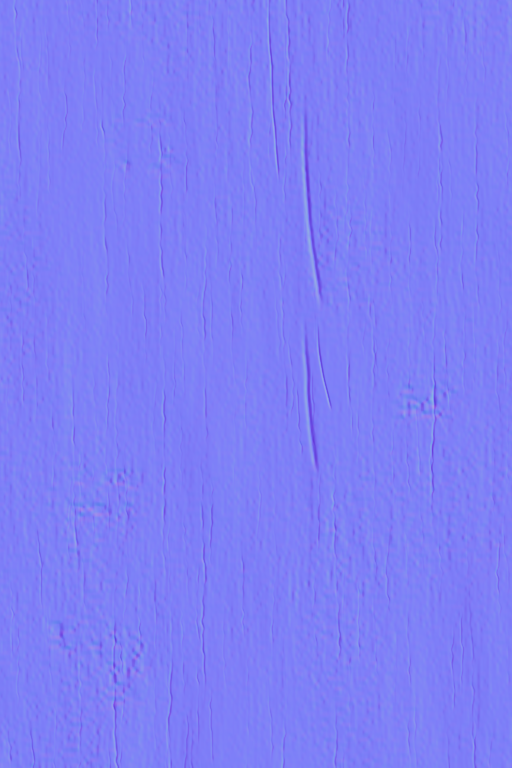
Give the GLSL for this texture map, as a Shadertoy shader.

```glsl
// Normal map of old painted wood: fine vertical grain, cracks and long gouges.

const vec3  FLAT_COLOR    = vec3(0.495, 0.499, 0.974);
const float BLUE_FALLOFF  = 0.42;    // blue lost per unit of slope
const float CROSS_TILT    = 0.30;    // share of the sideways slope shown in red
const float SLOPE_STEP    = 0.0007;  // sampling distance for the slope
const float FIBRE_SLOPE   = 0.030;
const float GRAIN_SLOPE   = 0.032;
const float ROUGH_SLOPE   = 0.120;
const float SWELL_SLOPE   = 0.016;
const float BROAD_SLOPE   = 0.016;
const float CRACK_SLOPE   = 0.170;
const float HAIR_SLOPE    = 0.110;
const float GOUGE_SLOPE   = 0.210;

// Main gouges: top x, top y, sideways drift, length
const int GOUGE_COUNT = 4;
const vec4 GOUGES[GOUGE_COUNT] = vec4[](
    vec4(0.394, 0.900, 0.023, 0.300),
    vec4(0.396, 0.610, 0.016, 0.225),
    vec4(0.412, 0.595, 0.019, 0.130),
    vec4(0.349, 1.060, 0.014, 0.300));
const float GOUGE_WIDTHS[GOUGE_COUNT] = float[](0.0032, 0.0031, 0.0015, 0.0015);

// Flaking spots: centre x, centre y, radius
const int SPOT_COUNT = 5;
const vec3 SPOTS[SPOT_COUNT] = vec3[](
    vec3(0.088, 0.175, 0.034), vec3(0.140, 0.350, 0.065), vec3(0.555, 0.480, 0.055),
    vec3(0.190, 0.810, 0.060), vec3(0.160, 0.130, 0.070));

float hash(vec2 p) {
    vec3 q = fract(vec3(p.xyx) * 0.1031);
    q += dot(q, q.yzx + 33.33);
    return fract((q.x + q.y) * q.z);
}

float noise(vec2 p) {
    vec2 cell = floor(p), f = fract(p);
    f = f * f * (3.0 - 2.0 * f);
    return mix(mix(hash(cell), hash(cell + vec2(1, 0)), f.x),
               mix(hash(cell + vec2(0, 1)), hash(cell + vec2(1, 1)), f.x), f.y);
}

// Noise relief whose steepness does not depend on its frequency
float relief(vec2 p, vec2 freq) {
    return noise(p * freq) / freq.x;
}

float ridge(float dist, float width) {
    return width * exp(-dist * dist / (width * width));
}

// Scattered wavering vertical cracks, one at most per cell
float cracks(vec2 p, float columns, float len, float width, float density, float seed) {
    float sum = 0.0;
    float column = floor(p.x * columns);
    for (int i = -1; i <= 1; i++) {
        float id = column + float(i);
        float along = p.y / len + 9.0 * hash(vec2(id, seed));
        vec2 cell = vec2(id + seed * 7.0, floor(along));
        float t = fract(along);
        float present = step(hash(cell + 3.7), density) * mix(0.3, 1.0, hash(cell + 8.1));
        float taper = smoothstep(0.0, 0.2, t) * (1.0 - smoothstep(0.7, 1.0, t));
        float waver = (noise(vec2(p.y * 20.0, id + seed)) - 0.5) * 0.005
                    + (noise(vec2(p.y * 110.0, id - seed)) - 0.5) * 0.0026;
        float lean = (hash(cell + 5.3) - 0.3) * -0.06 * len * (t - 0.5);
        float center = (id + 0.2 + 0.6 * hash(cell)) / columns + waver + lean;
        float broken = smoothstep(0.05, 0.8, noise(vec2(p.y * 60.0, id)));
        sum += ridge(p.x - center, width) * present * taper * mix(0.25, 1.0, broken);
    }
    return sum;
}

float gouges(vec2 p) {
    float sum = 0.0;
    for (int i = 0; i < GOUGE_COUNT; i++) {
        vec4 g = GOUGES[i];
        float t = (g.y - p.y) / g.w;
        float taper = smoothstep(0.0, 0.45, t) * (1.0 - smoothstep(0.9, 1.02, t));
        float waver = (noise(vec2(p.y * 35.0, float(i))) - 0.5) * 0.002;
        sum += ridge(p.x - g.x - g.z * t * t - waver, GOUGE_WIDTHS[i]) * taper;
    }
    return sum;
}

// Where the paint flakes: ragged spots plus faint random patches
float roughness(vec2 p) {
    float mask = 0.3 * smoothstep(0.5, 0.85, noise(p * vec2(9.0, 6.0) + 4.0));
    float ragged = smoothstep(0.35, 0.8, noise(p * vec2(55.0, 45.0)));
    for (int i = 0; i < SPOT_COUNT; i++) {
        float d = length(p - SPOTS[i].xy) / SPOTS[i].z;
        mask += (1.0 - smoothstep(0.2, 1.2, d)) * mix(0.12, 0.9, ragged);
    }
    return min(mask, 1.0);
}

float height(vec2 p) {
    vec2 bent = p + vec2(0.006 * noise(p * vec2(6.0, 9.0)), 0.0);
    float strength = mix(0.5, 1.3, noise(p * vec2(7.0, 4.0) + 11.0));
    float h = FIBRE_SLOPE * strength * relief(bent, vec2(200.0, 26.0));
    h += GRAIN_SLOPE * strength * relief(p + 2.0, vec2(240.0, 150.0));
    h += ROUGH_SLOPE * roughness(p) * relief(p + 5.0, vec2(170.0, 150.0));
    h += SWELL_SLOPE * relief(bent, vec2(50.0, 10.0));
    h += BROAD_SLOPE * relief(p + 7.0, vec2(14.0, 5.0));
    h += CRACK_SLOPE * cracks(p, 17.0, 0.33, 0.0016, 0.65, 1.0);
    h += HAIR_SLOPE * cracks(p, 52.0, 0.13, 0.0013, 0.6, 2.0);
    return h + GOUGE_SLOPE * gouges(p);
}

void mainImage(out vec4 fragColor, in vec2 fragCoord) {
    vec2 p = fragCoord / iResolution.y;
    vec2 e = vec2(SLOPE_STEP, 0.0);
    vec2 slope = vec2(height(p + e.xy) - height(p - e.xy),
                      height(p + e.yx) - height(p - e.yx)) / (2.0 * SLOPE_STEP);

    // Shallow shaded sides stay pale, steep ones turn purple
    slope.x *= slope.x < 0.0 ? mix(0.7, 1.3, smoothstep(0.02, 0.07, -slope.x)) : 0.9;

    // Sideways slope drives green, lengthwise slope drives red
    vec3 tilt = vec3(slope.y + CROSS_TILT * slope.x, slope.x, -BLUE_FALLOFF * length(slope));
    fragColor = vec4(clamp(FLAT_COLOR + tilt, 0.0, 1.0), 1.0);
}
```
